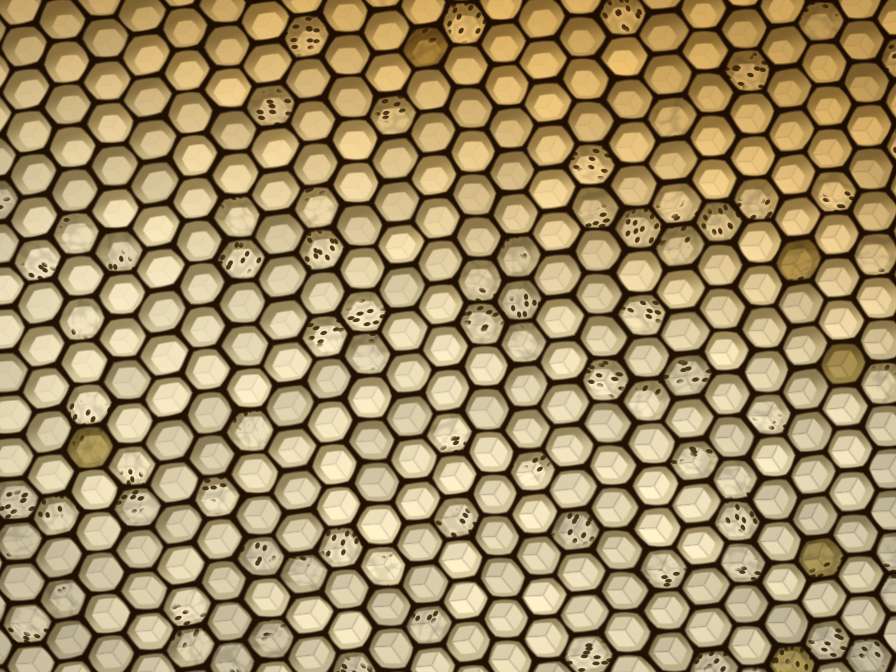
Write a Shadertoy shader that draws this pattern.

```glsl
const vec2 HEX = vec2(1.7320508, 1.0);   // period of the two interleaved cell grids
const float CELL = 0.0634;               // cell height as a share of canvas height

const vec3 CREAM  = vec3(0.90, 0.85, 0.71);
const vec3 LIT    = vec3(0.80, 0.75, 0.59);
const vec3 SHADOW = vec3(0.57, 0.51, 0.35);
const vec3 SEAM   = vec3(0.12, 0.065, 0.01);
const vec3 DEBRIS = vec3(0.22, 0.15, 0.05);

float hash(vec2 p) {
    vec3 q = fract(p.xyx * vec3(0.1031, 0.1030, 0.0973));
    q += dot(q, q.yzx + 33.33);
    return fract((q.x + q.y) * q.z);
}

vec2 hash2(vec2 p) {
    return vec2(hash(p), hash(p + 71.7));
}

vec2 rotate(vec2 p, float angle) {
    float c = cos(angle), s = sin(angle);
    return vec2(c * p.x + s * p.y, c * p.y - s * p.x);
}

// Layered sines that bend straight rows
vec2 bend(vec2 p, float frequency) {
    vec2 w = sin(p.yx * frequency + vec2(0.4, 2.1));
    return w + 0.5 * sin(p * frequency * 1.9 + w.yx + vec2(1.3, 4.2));
}

// Distance to the nearest scattered point
float cellular(vec2 p) {
    vec2 base = floor(p);
    float nearest = 2.0;
    for (int y = -1; y <= 1; y++) {
        for (int x = -1; x <= 1; x++) {
            vec2 site = base + vec2(x, y);
            nearest = min(nearest, length(site + hash2(site) - p));
        }
    }
    return nearest;
}

// Offset from the nearest cell centre
vec2 hexLocal(vec2 q) {
    vec2 a = mod(q, HEX) - 0.5 * HEX;
    vec2 b = mod(q - 0.5 * HEX, HEX) - 0.5 * HEX;
    return dot(a, a) < dot(b, b) ? a : b;
}

// Hexagon radius, partly blended with a circle; 0.5 at the edge
float hexRadius(vec2 g, float roundness) {
    vec2 a = abs(g);
    float flatRadius = max(a.y, dot(a, vec2(0.866, 0.5)));
    return mix(flatRadius, 0.96 * length(g), roundness);
}

// Three tilted faces: x is brightness, y is distance from a ridge
vec2 facets(vec2 f) {
    float a = f.x;
    float b = dot(f, vec2(-0.5, 0.866));
    float c = dot(f, vec2(-0.5, -0.866));
    float high = max(a, max(b, c));
    float low = min(a, min(b, c));
    float tone = high == a ? 1.0 : (high == b ? 0.93 : 1.04);
    return vec2(tone, 2.0 * high + low);
}

vec3 cellColor(vec2 g, vec2 id, vec2 view, float soft) {
    // Sloping walls, darker on the upper left
    float up = g.y - 0.3 * g.x + 0.08 * (hash(id + 9.0) - 0.5);
    vec3 color = mix(LIT, SHADOW, smoothstep(-0.28, 0.32, up));

    // Pale floor, shifted by the viewing angle
    vec2 jitter = 0.06 * (hash2(id + 3.0) - 0.5);
    vec2 f = g - vec2(-0.07 * view.x, -0.05 - 0.09 * view.y) - jitter;
    float size = 0.29 + 0.05 * hash(id + 5.0) - 0.03 * view.y;
    float floorMask = 1.0 - smoothstep(size - soft, size + soft, hexRadius(f, 0.25));
    vec2 face = facets(f + jitter * 1.5);
    float clarity = clamp(0.5 + 0.4 * view.x - 0.6 * view.y, 0.15, 1.0);
    float ridge = 1.0 - smoothstep(0.0, 0.05 + soft, face.y);
    vec3 base = CREAM * mix(1.0, face.x - 0.13 * ridge, clarity);
    color = mix(color, base, floorMask);

    // Uneven age, with a few stained cells
    color *= 0.92 + 0.14 * hash(id + 13.0);
    return color * mix(vec3(1.0), vec3(0.80, 0.74, 0.52), step(0.985, hash(id + 21.0)));
}

void mainImage(out vec4 fragColor, in vec2 fragCoord) {
    vec2 p = fragCoord / iResolution.y;
    float aspect = iResolution.x / iResolution.y;
    vec2 view = vec2(2.0 * p.x / aspect - 1.0, 2.0 * p.y - 1.0);

    // Slightly tilted, wavy comb
    vec2 q = rotate(p - vec2(0.603, 0.505) + 0.006 * bend(p, 4.5), 0.085) / CELL;
    q.x /= 1.08;
    q += 0.025 * bend(q, 2.3);
    vec2 g = hexLocal(q);
    vec2 id = round((q - g) * 2.0 / HEX);
    float soft = max(0.03, 0.7 / (iResolution.y * CELL));

    vec3 color = cellColor(g, id, view, soft);

    // Flecks and crumbs in some cells
    float dirty = step(0.80, hash(id + 37.0));
    float speck = cellular(rotate(q, 6.28 * hash(id)) * vec2(3.2, 5.0) + 40.0);
    float patchy = smoothstep(-0.2, 0.5, bend(q, 3.7).x);
    float fleck = 1.0 - smoothstep(0.16, 0.16 + 5.0 * soft, speck);
    color = mix(color, DEBRIS, 0.9 * fleck * dirty * patchy);
    color *= 1.0 - 0.12 * dirty * smoothstep(0.3, 0.8, speck);

    // Dark seams between cells
    float edge = hexRadius(g, 0.4) + 0.012 * bend(q, 5.1).y;
    color = mix(color, SEAM, smoothstep(0.445 - 1.2 * soft, 0.445 + 1.2 * soft, edge));

    // Amber upper area and dim corners
    float amber = smoothstep(-0.15, 1.15, view.y + 0.3 * view.x);
    color *= mix(vec3(1.0), vec3(0.97, 0.82, 0.55), amber);
    color *= 1.03 - 0.13 * smoothstep(0.7, 1.4, length(view));

    fragColor = vec4(clamp(color, 0.0, 1.0), 1.0);
}
```
